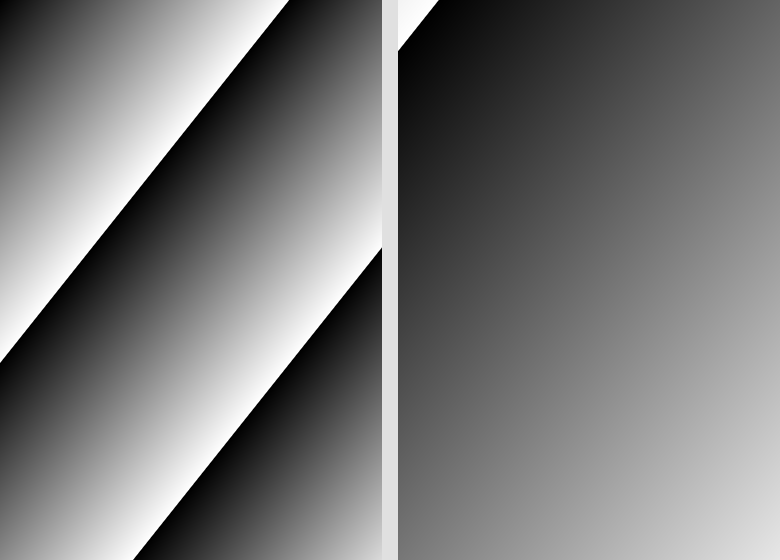
Left, the full canvas; right, a detail of the centre.
A WebGL 2 fragment shader for this pattern:

```glsl
#version 300 es
precision highp float;

uniform vec2 u_resolution;
out vec4 fragColor;

// Ramp from 0 to 1 that repeats, with its sharp drop softened over one pixel
float smoothSawtooth(float phase, float pixelWidth) {
    float ramp = fract(phase);
    return min(ramp, (1.0 - ramp) / pixelWidth);
}

void main() {
    vec2 uv = gl_FragCoord.xy / u_resolution;

    // Repeats across and down, counted from the top left corner
    vec2 repeats = vec2(1.318, 1.539);
    float phase = dot(vec2(uv.x, 1.0 - uv.y), repeats);

    // Black to white across each diagonal band
    float pixelWidth = length(repeats / u_resolution);
    float grey = smoothSawtooth(phase, pixelWidth);
    fragColor = vec4(vec3(grey), 1.0);
}
```
